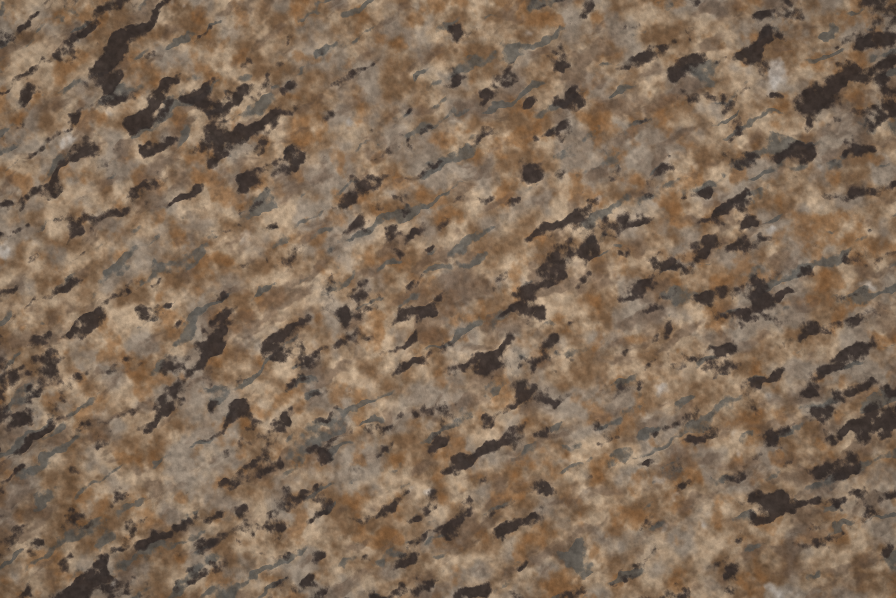
A Shadertoy shader for this texture:

```glsl
// Tan and brown polished granite with dark flecks slanting up to the right.

float hash(vec2 p) {
    return fract(sin(dot(p, vec2(127.1, 311.7))) * 43758.5453);
}

float valueNoise(vec2 p) {
    vec2 cell = floor(p);
    vec2 f = fract(p);
    f = f * f * (3.0 - 2.0 * f);
    float low = mix(hash(cell), hash(cell + vec2(1.0, 0.0)), f.x);
    float high = mix(hash(cell + vec2(0.0, 1.0)), hash(cell + vec2(1.0, 1.0)), f.x);
    return mix(low, high, f.y);
}

// Four rotated octaves, averaging 0.5
float fbm(vec2 p) {
    float sum = 0.0;
    float weight = 0.533;
    for (int i = 0; i < 4; i++) {
        sum += weight * valueNoise(p);
        p = mat2(1.6, 1.2, -1.2, 1.6) * p + 17.3;
        weight *= 0.5;
    }
    return sum;
}

// Mottled feldspar and quartz ground
vec3 groundColor(vec2 p) {
    vec3 brown = vec3(0.44, 0.34, 0.25);
    vec3 cream = vec3(0.69, 0.60, 0.50);
    vec3 grey = vec3(0.52, 0.48, 0.44);
    vec3 rust = vec3(0.50, 0.34, 0.20);
    vec3 quartz = vec3(0.74, 0.71, 0.68);

    vec3 color = mix(brown, cream, smoothstep(0.22, 0.76, fbm(p * 34.0)));
    color = mix(color, grey, 0.65 * smoothstep(0.45, 0.70, fbm(p * 21.0 + 40.0)));
    color = mix(color, rust, 0.55 * smoothstep(0.54, 0.76, fbm(p * 30.0 + 80.0)));
    return mix(color, quartz, 0.7 * smoothstep(0.74, 0.86, fbm(p * 17.0 + 120.0)));
}

void mainImage(out vec4 fragColor, in vec2 fragCoord) {
    vec2 p = fragCoord / iResolution.y;

    // Coordinates along and across the grain, which flattens to the right
    vec2 wobble = vec2(fbm(p * 28.0 + 5.0), fbm(p * 28.0 + 61.0)) - 0.5;
    vec2 w = p + 0.035 * wobble;
    vec2 grain = vec2(w.x + 0.5 * w.y, w.y - 0.75 * w.x + 0.13 * w.x * w.x);

    float patches = valueNoise(p * 5.0 + 9.0) - 0.5;
    float rough = fbm(p * 85.0 + 30.0);

    vec3 color = groundColor(p);

    // Soft brown shadows around and between the flecks
    float shade = fbm(grain * vec2(17.0, 32.0) + 50.0) + 0.15 * patches;
    color = mix(color, vec3(0.36, 0.29, 0.24), 0.55 * smoothstep(0.54, 0.74, shade));

    // Thin blue-grey streaks
    float streak = 0.75 * valueNoise(grain * vec2(13.0, 58.0) + 70.0) + 0.25 * rough;
    color = mix(color, vec3(0.31, 0.31, 0.30), 0.7 * smoothstep(0.69, 0.80, streak));

    // Dark mica flecks with ragged edges
    float fleck = 0.65 * valueNoise(grain * vec2(21.0, 44.0)) + 0.35 * rough + 0.25 * patches;
    color = mix(color, vec3(0.20, 0.17, 0.16), 0.88 * smoothstep(0.62, 0.77, fleck));

    // Fine crystal grain and a slight falloff towards the edges
    color *= 1.0 + 0.42 * (fbm(p * 130.0 + 11.0) - 0.5);
    vec2 fromCenter = fragCoord / iResolution.xy - vec2(0.5, 0.55);
    color *= 1.05 - 0.28 * dot(fromCenter, fromCenter);

    fragColor = vec4(clamp(color, 0.0, 1.0), 1.0);
}
```
